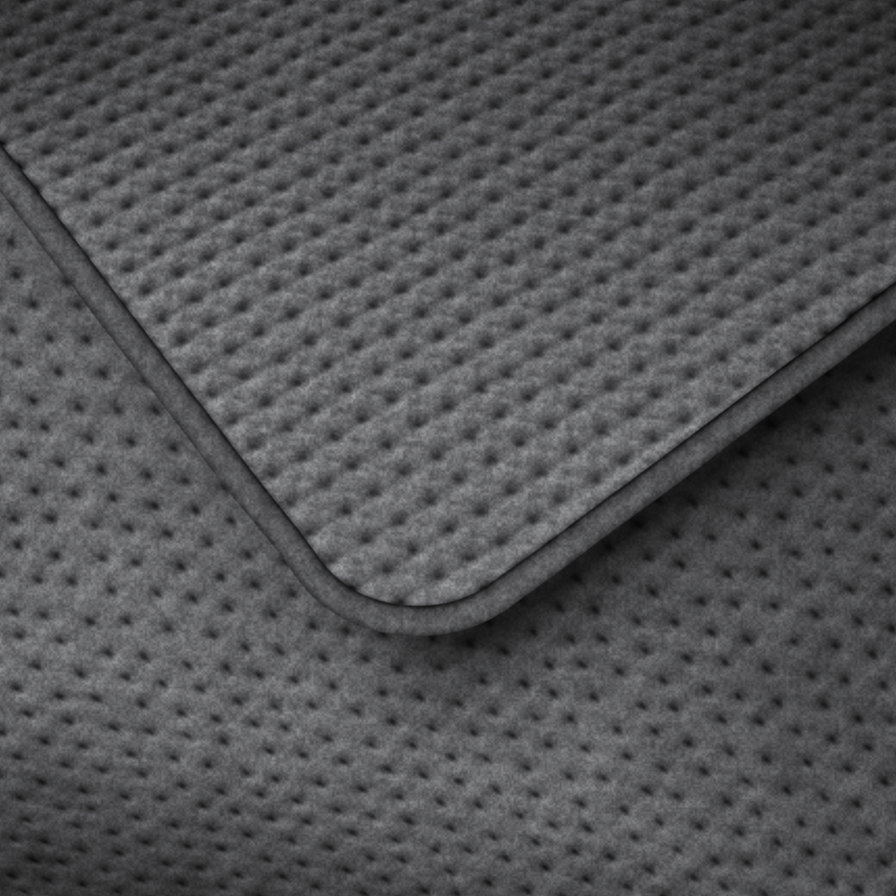
Reproduce this texture procedurally as a Shadertoy shader.

```glsl
#define HEM_WIDTH 0.034
#define CORNER_RADIUS 0.17
#define TOP_CELL vec2(0.044, 0.042)
#define BASE_CELL vec2(0.045, 0.034)
#define TOP_RELIEF 0.46
#define BASE_RELIEF 0.36
#define GRAIN 0.24
#define LIGHT_STEP vec2(-0.0026, 0.0030)
#define TINT vec3(0.995, 0.998, 1.018)

float hash(vec2 p) {
    vec3 q = fract(vec3(p.xyx) * 0.1031);
    q += dot(q, q.yzx + 33.33);
    return fract((q.x + q.y) * q.z);
}

float noise(vec2 p) {
    vec2 i = floor(p), f = fract(p);
    f = f * f * (3.0 - 2.0 * f);
    return mix(mix(hash(i), hash(i + vec2(1, 0)), f.x),
               mix(hash(i + vec2(0, 1)), hash(i + vec2(1, 1)), f.x), f.y);
}

float fbm(vec2 p) {
    float sum = 0.0, gain = 0.5;
    for (int i = 0; i < 4; i++, gain *= 0.5) {
        sum += gain * noise(p);
        p = mat2(1.6, 1.2, -1.2, 1.6) * p + 7.3;
    }
    return sum;
}

// Distance inside the folded blanket's rounded corner; negative outside.
float foldDistance(vec2 p) {
    float right = dot(p - vec2(1.0, 0.642), vec2(-0.595, 0.803));
    float left = dot(p - vec2(0.0, 0.785), vec2(0.793, 0.610));
    vec2 q = CORNER_RADIUS - vec2(right, left);
    return CORNER_RADIUS - min(max(q.x, q.y), 0.0) - length(max(q, 0.0));
}

// Stitched dimples: x is the broad hollow, y the tight stitch.
vec2 dimples(vec2 c, float stagger, float jitter) {
    vec2 depth = vec2(0);
    for (int k = 0; k < 9; k++) {
        float row = floor(c.y) + float(k / 3 - 1);
        float shift = stagger * mod(row, 2.0);
        vec2 id = vec2(floor(c.x - shift) + float(k % 3 - 1), row);
        vec2 wobble = vec2(hash(id), hash(id + 41.7)) - 0.5;
        vec2 d = c - id - vec2(shift + 0.5, 0.5) - jitter * wobble;
        vec2 s = d + vec2(0.05, -0.04);
        s = vec2(s.x + 0.5 * s.y, s.y + 0.9 * s.x * s.x);
        depth += exp(-vec2(dot(d * d, vec2(13.0, 11.0)), dot(s * s, vec2(70.0, 48.0))));
    }
    return depth;
}

// Foreshortened coordinates of the folded quilt.
vec2 topCoords(vec2 p) {
    vec2 q = (p - vec2(0.45, 0.3)) / (1.0 - 0.3 * (p.y - 0.3));
    q += 0.008 * (vec2(noise(p * 7.0), noise(p * 7.0 + 19.0)) - 0.5);
    return vec2(dot(q, vec2(0.82, 0.57)), dot(q, vec2(-0.54, 0.84))) / TOP_CELL;
}

// Lower cloth, with rows that tighten towards the near left.
vec2 baseCoords(vec2 p) {
    float roll = max(0.32 - p.y, 0.0);
    vec2 q = vec2(p.x - 0.2 * p.y, p.y + 0.16 * p.x);
    q.y -= 1.3 * roll * roll * (1.0 - p.x);
    q += 0.012 * (vec2(noise(p * 6.0), noise(p * 6.0 + 31.0)) - 0.5);
    return q / BASE_CELL;
}

// Main hollows, small hollows between them and stitched channels.
float topHeight(vec2 p) {
    vec2 c = topCoords(p);
    float groove = fract(c.y) - 0.5;
    float small = dimples(c + 0.5, 0.0, 0.2).y;
    return -dimples(c, 0.0, 0.2).x - 0.35 * small - 0.2 * exp(-groove * groove * 60.0);
}

float baseHeight(vec2 p) {
    return -dimples(baseCoords(p), 0.5, 0.3).x + 0.7 * fbm(p * 45.0);
}

float topTone(vec2 p, float d) {
    vec2 pit = dimples(topCoords(p), 0.0, 0.2);
    float tone = 0.425 - 0.16 * smoothstep(0.65, 1.3, p.y + 0.3 * p.x);
    tone -= 0.12 * (1.0 - smoothstep(0.0, 0.35, p.x)) * smoothstep(0.7, 1.0, p.y);
    tone -= 0.07 * smoothstep(0.6, 1.0, p.x) * smoothstep(0.7, 1.0, p.y);
    float slope = topHeight(p + LIGHT_STEP) - topHeight(p - LIGHT_STEP);
    float rim = (d - HEM_WIDTH - 0.012) / 0.008;
    tone *= 1.0 - TOP_RELIEF * slope - dot(pit, vec2(0.14, 0.26));
    return tone + 0.03 * exp(-rim * rim);
}

float baseTone(vec2 p) {
    vec2 pit = dimples(baseCoords(p), 0.5, 0.3);
    float tone = 0.415 - 0.11 * smoothstep(0.55, 1.0, p.x);
    tone -= 0.22 * (1.0 - smoothstep(0.0, 0.28, p.y + 0.25 * p.x));
    float slope = baseHeight(p + LIGHT_STEP) - baseHeight(p - LIGHT_STEP);
    tone *= 1.0 - BASE_RELIEF * slope - dot(pit, vec2(0.10, 0.42));
    tone += 0.10 * (fbm(p * 24.0) - 0.47);
    // Shadow beneath the fold.
    float shadow = exp(min(foldDistance(p + vec2(-0.008, 0.012)), 0.0) / 0.05);
    return tone * (1.0 - shadow * mix(0.2, 0.75, smoothstep(0.35, 0.55, p.x)));
}

float hemTone(vec2 p, float d) {
    float roundness = sin(3.14159 * pow(clamp(d / HEM_WIDTH, 0.0, 1.0), 0.8));
    return 0.14 + 0.17 * roundness - 0.05 * smoothstep(0.6, 1.0, p.x) + 0.12 * fbm(p * 75.0);
}

void mainImage(out vec4 fragColor, in vec2 fragCoord) {
    vec2 p = fragCoord / iResolution.y;
    float aa = 1.2 / iResolution.y;
    float d = foldDistance(p) + 0.003 * (noise(p * 13.0) - 0.5);
    // Layers: lower cloth, piped hem, folded quilt, seam.
    float tone = mix(baseTone(p), hemTone(p, d), smoothstep(-aa, aa, d));
    tone = mix(tone, topTone(p, d), smoothstep(-aa, aa, d - HEM_WIDTH));
    float seam = (d - HEM_WIDTH) / 0.0035;
    tone -= 0.11 * exp(-seam * seam);
    // Fine nap of the fabric.
    tone *= 1.0 + GRAIN * (noise(p * 430.0) + noise(p * 210.0 + 5.0) - 1.0);
    fragColor = vec4(clamp(tone, 0.03, 1.0) * TINT, 1.0);
}
```
